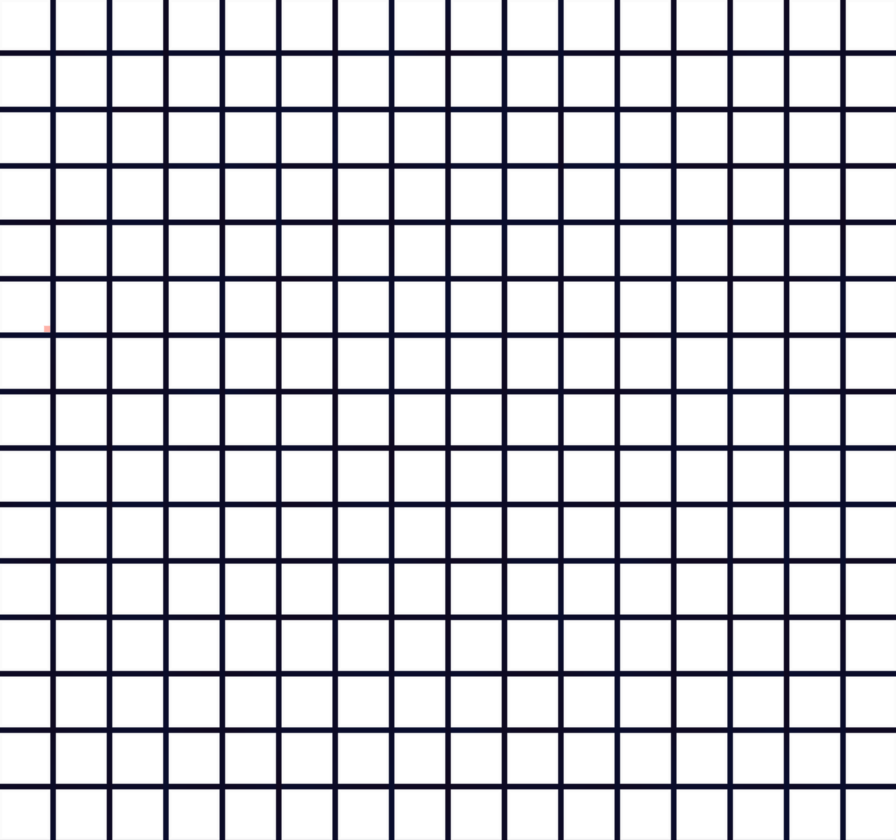
Reproduce this pattern procedurally as a Shadertoy shader.

```glsl
// Square grid of dark navy lines on white, with faint ink tint drift and one pale fleck.

const vec3 PAPER = vec3(1.0);
const vec3 INK = vec3(0.045, 0.042, 0.15);
const vec3 FLECK = vec3(1.0, 0.70, 0.66);

// All lengths are fractions of the canvas height.
const float PITCH = 0.06717;
const float LINE_WIDTH = 0.0066;
const vec2 FIRST_CROSSING = vec2(0.0632, 0.0636);
const vec2 FLECK_CENTRE = vec2(0.0563, 0.6083);

float hash(vec2 p) {
    vec3 q = fract(p.xyx * 0.1031);
    q += dot(q, q.yzx + 33.33);
    return fract((q.x + q.y) * q.z);
}

// Smooth random value that changes along a line, separate for each line.
float lineNoise(float along, float lineId) {
    float i = floor(along);
    float t = smoothstep(0.0, 1.0, along - i);
    return mix(hash(vec2(i, lineId)), hash(vec2(i + 1.0, lineId)), t);
}

// Coverage of a band of the given half width with a soft edge.
float band(float dist, float halfWidth, float blur) {
    return 1.0 - smoothstep(halfWidth - blur, halfWidth + blur, dist);
}

// Ink colour wandering between violet and blue.
vec3 inkTint(float along, float lineId) {
    float drift = lineNoise(along * 0.7, lineId) - 0.5;
    return INK + drift * vec3(-0.025, 0.02, 0.06);
}

void mainImage(out vec4 fragColor, in vec2 fragCoord) {
    vec2 p = fragCoord / iResolution.y;
    float pixel = 1.0 / iResolution.y;
    float blur = max(0.0012, 0.75 * pixel);

    // Distance to the nearest vertical (x) and horizontal (y) line.
    vec2 grid = (p - FIRST_CROSSING) / PITCH;
    vec2 lineId = floor(grid + 0.5);
    vec2 dist = abs(grid - lineId) * PITCH;
    float vertical = band(dist.x, 0.5 * LINE_WIDTH, blur);
    float horizontal = band(dist.y, 0.5 * LINE_WIDTH, blur);

    // Paper with a barely visible grey rim inside each cell.
    float rim = band(min(dist.x, dist.y), LINE_WIDTH, blur);
    vec3 colour = PAPER * (1.0 - 0.015 * rim);

    // Small square fleck beside the first vertical line.
    vec2 offset = abs(p - FLECK_CENTRE);
    colour = mix(colour, FLECK, band(max(offset.x, offset.y), 0.0038, blur));

    // Ink lines.
    colour = mix(colour, inkTint(grid.x, lineId.y + 50.0), horizontal);
    colour = mix(colour, inkTint(grid.y, lineId.x + 90.0), vertical);

    fragColor = vec4(colour, 1.0);
}
```
